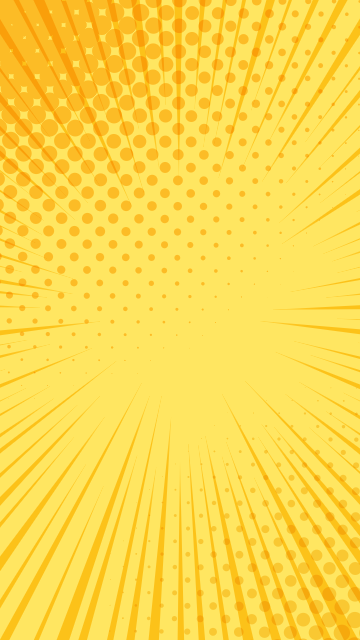
Give the GLSL for this background, as a WebGL 1 fragment shader.

```glsl
precision highp float;

uniform vec2 u_resolution;

// Lengths are in canvas widths.
const vec3 PAPER = vec3(1.0, 0.90, 0.38);
const vec3 RAY_COLOR = vec3(0.99, 0.76, 0.10);
const vec3 TOP_INK = vec3(0.99, 0.82, 0.39);
const vec3 BOTTOM_INK = vec3(0.975, 0.87, 0.52);

const vec2 BURST_CENTER = vec2(0.498, 0.910);
const float RAY_COUNT = 90.0;
const float RAY_JITTER = 0.13;
const float RAY_START = 0.22;
const float RAY_START_SPREAD = 0.20;
const float RAY_START_STAGGER = 0.13;
const float RAY_START_LIFT = 0.10;
const float RAY_SLOPE_MIN = 0.012;
const float RAY_SLOPE_MAX = 0.026;
const float RAY_TIP_STRENGTH = 0.6;
const float RAY_FADE = 0.15;

const vec2 DOT_ANCHOR = vec2(0.386, 1.170);
const float DOT_STEP = 0.0358;
const float DOT_TILT = 0.008;
const float DOT_SHRINK = 0.0333;
const float TOP_RADIUS = 0.037;
const float BOTTOM_RADIUS = 0.0245;

const float TAU = 6.2831853;

float hash(vec2 p) {
    return fract(sin(dot(p, vec2(127.1, 311.7))) * 43758.5453);
}

// Coverage of a shape from its signed distance (negative inside).
float fill(float dist, float pixel) {
    return clamp(0.5 - dist / pixel, 0.0, 1.0);
}

// Ring of tapered rays, one per angular cell, long and short in turn.
float burst(vec2 p, float pixel) {
    float radius = length(p);
    float angle = atan(p.y, p.x) / TAU * RAY_COUNT;
    float cell = floor(angle);
    float shift = (hash(vec2(cell, 2.0)) - 0.5) * 2.0 * RAY_JITTER;
    float axis = cell + 0.5 + shift;

    float start = RAY_START + RAY_START_SPREAD * hash(vec2(cell, 3.7));
    start += RAY_START_STAGGER * mod(cell, 2.0);
    start += RAY_START_LIFT * max(sin(axis * TAU / RAY_COUNT), 0.0);
    float slope = mix(RAY_SLOPE_MIN, RAY_SLOPE_MAX, hash(vec2(cell, 5.1)));

    float offset = (angle - axis) * TAU / RAY_COUNT;
    float dist = abs(offset) * radius - slope * (radius - start);
    float strength = mix(RAY_TIP_STRENGTH, 1.0, smoothstep(0.0, RAY_FADE, radius - start));
    return fill(dist, pixel) * strength * step(start, radius);
}

// Center of the nearest dot on the staggered, slightly tilted grid.
vec2 nearestDot(vec2 p) {
    float c = cos(DOT_TILT);
    float s = sin(DOT_TILT);
    vec2 d = (p - DOT_ANCHOR) / DOT_STEP;
    vec2 q = vec2(c * d.x - s * d.y, s * d.x + c * d.y);
    vec2 diagonal = floor(vec2(q.x + q.y, q.x - q.y) * 0.5 + 0.5);
    q = vec2(diagonal.x + diagonal.y, diagonal.x - diagonal.y);
    return DOT_ANCHOR + DOT_STEP * vec2(c * q.x + s * q.y, c * q.y - s * q.x);
}

// Dots that shrink with distance from a corner.
float halftone(vec2 p, vec2 dotCenter, vec2 corner, float maxRadius, float pixel) {
    float radius = maxRadius - DOT_SHRINK * distance(dotCenter, corner);
    return fill(distance(p, dotCenter) - radius, pixel) * step(0.0, radius);
}

void main() {
    vec2 p = gl_FragCoord.xy / u_resolution.x;
    float pixel = 1.0 / u_resolution.x;
    float height = u_resolution.y / u_resolution.x;

    // Burst of rays
    vec3 color = mix(PAPER, RAY_COLOR, burst(p - BURST_CENTER, pixel));

    // Halftone inks multiplied over the rays
    vec2 dotCenter = nearestDot(p);
    float topDots = halftone(p, dotCenter, vec2(0.0, height), TOP_RADIUS, pixel);
    float bottomDots = halftone(p, dotCenter, vec2(1.0, 0.0), BOTTOM_RADIUS, pixel);
    color *= mix(vec3(1.0), TOP_INK, topDots);
    color *= mix(vec3(1.0), BOTTOM_INK, bottomDots);

    gl_FragColor = vec4(color, 1.0);
}
```
